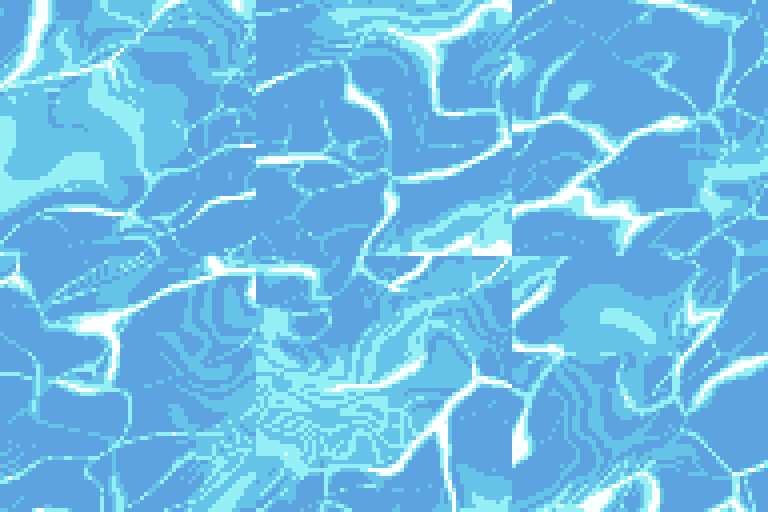
This texture is drawn by a WebGL 2 fragment shader. Its source:

```glsl
#version 300 es
precision highp float;
// Pixelated pool-water caustics: three by two square tiles, each with its own web of light.
uniform vec2 u_resolution;
out vec4 fragColor;

vec2 hash22(vec2 p) {
  vec3 h = fract(p.xyx * vec3(0.1031, 0.1030, 0.0973));
  h += dot(h, h.yzx + 33.33);
  return fract((h.xx + h.yz) * h.zy);
}

// Two independent channels of value noise
vec2 noise(vec2 p) {
  vec2 i = floor(p), f = fract(p);
  f = f * f * (3.0 - 2.0 * f);
  vec2 low = mix(hash22(i), hash22(i + vec2(1, 0)), f.x);
  vec2 high = mix(hash22(i + vec2(0, 1)), hash22(i + vec2(1, 1)), f.x);
  return mix(low, high, f.y);
}

// Gap between the two nearest scattered points: zero on the cell borders
float cellBorder(vec2 p) {
  vec2 base = floor(p);
  float nearest = 9.0, second = 9.0;
  for (int y = -1; y <= 1; y++)
    for (int x = -1; x <= 1; x++) {
      vec2 cell = base + vec2(x, y);
      float d = distance(p, cell + 0.05 + 0.9 * hash22(cell));
      second = min(second, max(nearest, d));
      nearest = min(nearest, d);
    }
  return second - nearest;
}

vec3 water(vec2 uv) {
  // Snap to 64 square texels per tile
  vec2 grid = uv * vec2(3.0, 2.0);
  vec2 tile = floor(grid);
  vec2 local = (floor(fract(grid) * 64.0) + 0.5) / 64.0;

  // Slanted, stretched space, shifted per tile and bent by noise
  vec2 p = vec2(dot(local, vec2(0.9, 0.42)) * 1.8, dot(local, vec2(-0.42, 0.9)) * 2.7);
  p += tile * vec2(17.3, 29.7) + 41.0;
  vec2 bent = p + 0.75 * (noise(p * 1.5) - 0.5) + 0.2 * (noise(p * 4.0 + 7.0) - 0.5);

  // Bright web whose strands swell and fade
  float border = cellBorder(bent);
  vec2 swell = smoothstep(0.22, 0.78, noise(p * 1.9 + 13.0));
  float glow = 0.012 + 0.11 * swell.x - border;

  // Faint second web of thin filaments
  vec2 drift = p * 1.25 + 1.3 * (noise(p * 1.7 + 5.0) - 0.5) + 23.0;
  float filament = 0.075 * swell.y - cellBorder(drift);

  // Nested ripple contours that thicken into solid patches
  vec2 curl = bent + 0.9 * (noise(bent * 1.6 + 31.0) - 0.5);
  float ripple = abs(fract(noise(curl * 1.3 + 3.0).x * 7.0) - 0.5);
  float patchy = noise(bent * vec2(1.1, 1.4) + 57.0).y;
  float band = (patchy - 0.5) * 1.5 - ripple;

  // Flat colour steps from deep water to glint
  vec3 color = vec3(0.36, 0.64, 0.88);
  if (max(max(glow + 0.035, filament), band) > 0.0) color = vec3(0.40, 0.77, 0.91);
  if (max(glow, max(filament - 0.045, band - 0.34)) > 0.0) color = vec3(0.58, 0.94, 0.96);
  if (glow > 0.047) color = vec3(0.81, 0.97, 0.98);
  if (glow > 0.056) color = vec3(0.98, 1.0, 1.0);
  return color;
}

void main() {
  // Four samples soften the texel edges
  vec3 sum = vec3(0.0);
  for (int i = 0; i < 4; i++) {
    vec2 offset = vec2(i % 2, i / 2) * 0.5 - 0.25;
    sum += water((gl_FragCoord.xy + offset) / u_resolution);
  }
  fragColor = vec4(sum / 4.0, 1.0);
}
```
